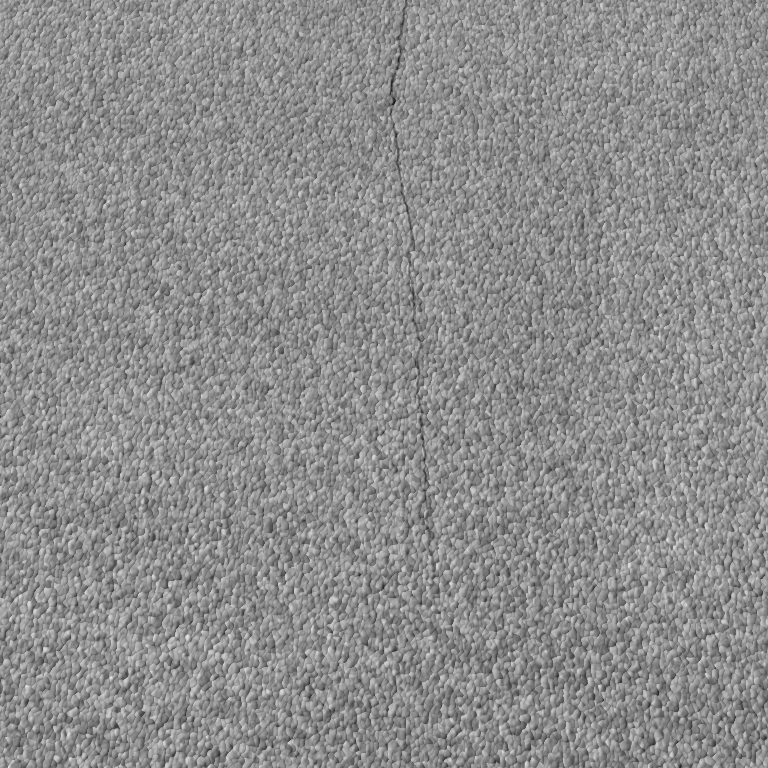
Reproduce this texture procedurally as a three.js fragment shader.

```glsl
varying vec2 vUv;

const float BASE_GREY = 0.562;
const vec2 GRAIN_COUNT = vec2(172.0, 136.0);  // grains per canvas at the near edge
const float PERSPECTIVE = 0.22;               // narrowing toward the far edge
const float GRAIN_JITTER = 1.0;
const float GRAIN_SHARPNESS = 15.0;
const float GRAIN_WARP = 0.7;
const float GRAIN_TONE = 0.23;
const float GRAIN_TILT = 0.2;
const float GAP_DEPTH = 0.13;
const float MEAN_GAP = 0.18;
const vec2 LIGHT_DIR = vec2(-0.9, 0.42);
const vec2 GRIT_COUNT = vec2(215.0, 165.0);
const float GRIT_RELIEF = 0.15;
const float PEBBLE_COUNT = 62.0;
const float PEBBLE_SHARE = 0.16;
const float PEBBLE_TONE = 0.1;
const float STAIN_TONE = 0.07;
const float CRACK_WIDTH = 0.0017;
const float CRACK_TONE = 0.27;

float hash(vec2 p) {
  return fract(sin(dot(p, vec2(127.1, 311.7))) * 43758.5453);
}

vec2 hash2(vec2 p) {
  return vec2(hash(p), hash(p + 57.3));
}

float noise(vec2 p) {
  vec2 cell = floor(p);
  vec2 f = fract(p);
  f = f * f * (3.0 - 2.0 * f);
  float low = mix(hash(cell), hash(cell + vec2(1.0, 0.0)), f.x);
  float high = mix(hash(cell + vec2(0.0, 1.0)), hash(cell + 1.0), f.x);
  return mix(low, high, f.y);
}

float fbm(vec2 p) {
  float sum = 0.0;
  float amplitude = 0.5;
  for (int i = 0; i < 4; i++) {
    sum += amplitude * noise(p);
    p = p * 2.1 + 13.7;
    amplitude *= 0.5;
  }
  return sum / 0.9375;
}

// Ground plane coordinates: cells shrink evenly toward the top
vec2 groundPlane(vec2 uv) {
  float scale = 1.0 - PERSPECTIVE * uv.y;
  return vec2((uv.x - 0.5) / scale, -log(scale) / PERSPECTIVE);
}

// Softly blended, warped Voronoi stones, each lit across its dome
float grains(vec2 p) {
  p += GRAIN_WARP * (vec2(noise(p * 0.9), noise(p * 0.9 + 31.4)) - 0.5);
  vec2 cell = floor(p);
  float weightSum = 1e-5;
  float shadeSum = 0.0;
  for (int y = -1; y <= 1; y++) {
    for (int x = -1; x <= 1; x++) {
      vec2 id = cell + vec2(float(x), float(y));
      vec2 d = p - id - 0.5 - GRAIN_JITTER * (hash2(id) - 0.5);
      float weight = exp(-GRAIN_SHARPNESS * dot(d, d));
      float tone = GRAIN_TONE * (hash(id + 91.7) - 0.5);
      shadeSum += weight * (tone + GRAIN_TILT * dot(d, LIGHT_DIR));
      weightSum += weight;
    }
  }
  float gap = -log(weightSum) / GRAIN_SHARPNESS;
  return shadeSum / weightSum - GAP_DEPTH * (gap - MEAN_GAP);
}

// Embossed grit: bright on the lit flank, dark on the far one
float grit(vec2 p) {
  return GRIT_RELIEF * (noise(p) - noise(p + 0.8 * LIGHT_DIR));
}

// Sparse larger pale stones
float pebbles(vec2 p) {
  vec2 id = floor(p);
  vec2 d = fract(p) - mix(vec2(0.3), vec2(0.7), hash2(id + 7.1));
  d.x += 0.8 * (hash(id + 3.3) - 0.5) * d.y;
  float radius = mix(0.08, 0.2, hash(id + 23.9));
  float present = step(hash(id + 41.2), PEBBLE_SHARE);
  return present * (1.0 - smoothstep(radius * 0.6, radius * 1.3, length(d * vec2(1.2, 0.9))));
}

// Wandering crack that thins out toward the bottom
float crack(vec2 uv) {
  float path = 0.577 - 0.06 * uv.y;
  path += 0.018 * smoothstep(0.85, 1.0, uv.y) - 0.011 * smoothstep(0.7, 0.8, uv.y);
  path += 0.012 * (noise(vec2(uv.y * 15.0, 2.5)) - 0.5);
  path += 0.009 * (noise(vec2(uv.y * 60.0, 8.5)) - 0.5);
  path += 0.004 * (noise(vec2(uv.y * 160.0, 5.5)) - 0.5);
  float strength = smoothstep(0.12, 0.42, uv.y) * mix(0.45, 1.15, noise(vec2(uv.y * 55.0, 4.5)));
  float width = CRACK_WIDTH * mix(0.6, 1.4, noise(vec2(uv.y * 38.0, 6.5)));
  return strength * (1.0 - smoothstep(width * 0.3, width * 1.6, abs(uv.x - path)));
}

void main() {
  vec2 ground = groundPlane(vUv);

  // Stone relief, softer in the distance
  float relief = grains(ground * GRAIN_COUNT) + grit(ground * GRIT_COUNT);
  relief *= mix(1.12, 0.88, vUv.y);
  relief += PEBBLE_TONE * pebbles(ground * PEBBLE_COUNT) * mix(1.0, 0.4, vUv.y);

  // Worn patches and a slight falloff at the near edge
  float stain = STAIN_TONE * (fbm(ground * vec2(5.0, 6.5) + 3.0) - 0.5);
  float falloff = -0.025 * (1.0 - smoothstep(0.0, 0.25, vUv.y));

  float grey = BASE_GREY + relief + stain + falloff - CRACK_TONE * crack(vUv);
  gl_FragColor = vec4(vec3(clamp(grey, 0.0, 1.0)), 1.0);
}
```
